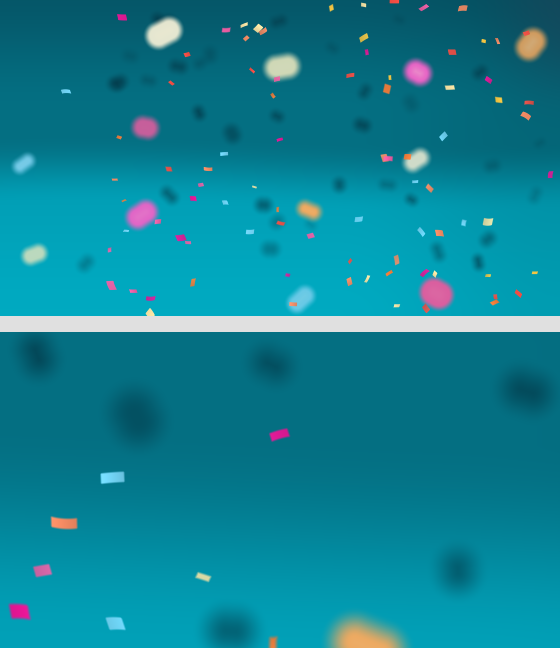
Top: the whole. Bottom: its middle third, enlarged.
Give the GLSL for this background, as a WebGL 2 fragment shader.

```glsl
#version 300 es
precision highp float;
// Confetti falling before a teal wall: a two-tone gradient, soft dark shadows,
// large out-of-focus flakes and small sharp flakes. Each layer is a loop of
// hashed, rotated and bent rounded boxes. Lengths are in canvas heights.

#define SHADOW_COUNT 34
#define BOKEH_COUNT 12
#define FLAKE_COUNT 84
#define SHADOW_SIZE 0.023
#define BOKEH_SIZE 0.056
#define FLAKE_SIZE 0.0135
#define SHADOW_BLUR 0.019
#define BOKEH_BLUR 0.015
#define FLAKE_BLUR 0.0018
#define HORIZON 0.48

uniform vec2 u_resolution;
out vec4 fragColor;

const vec3 SHADOW_COLOR = vec3(0.01, 0.20, 0.26);

const vec3 FLAKE_COLORS[8] = vec3[8](
    vec3(0.98, 0.48, 0.20), vec3(0.95, 0.30, 0.26),
    vec3(0.91, 0.08, 0.58), vec3(0.96, 0.36, 0.64),
    vec3(0.98, 0.78, 0.25), vec3(1.00, 0.90, 0.64),
    vec3(0.45, 0.83, 0.96), vec3(0.97, 0.54, 0.38));

const vec3 BOKEH_COLORS[6] = vec3[6](
    vec3(0.91, 0.90, 0.74), vec3(0.93, 0.38, 0.78),
    vec3(0.96, 0.66, 0.36), vec3(0.91, 0.91, 0.82),
    vec3(0.48, 0.81, 0.93), vec3(0.88, 0.36, 0.62));

// Four random values in 0..1 from one number
vec4 random4(float n) {
    vec4 v = fract(n * vec4(0.1031, 0.1030, 0.0973, 0.1099));
    v += dot(v, v.wzxy + 33.33);
    return fract((v.xxyz + v.yzzw) * v.zywx);
}

// Position in the frame of a turned flake
vec2 toLocal(vec2 p, float angle) {
    float c = cos(angle), s = sin(angle);
    return vec2(c * p.x + s * p.y, c * p.y - s * p.x);
}

float roundedBox(vec2 q, vec2 halfSize, float radius) {
    vec2 d = abs(q) - halfSize + radius;
    return length(max(d, 0.0)) + min(max(d.x, d.y), 0.0) - radius;
}

// Coverage of a shape whose edge fades over +-blur
float coverage(float dist, float blur) {
    float w = max(blur, 0.6 / u_resolution.y);
    return smoothstep(w, -w, dist);
}

vec3 wall(vec2 uv) {
    vec3 upper = mix(vec3(0.015, 0.435, 0.51), vec3(0.02, 0.335, 0.405),
                     smoothstep(0.65, 1.05, uv.y));
    vec3 lower = mix(vec3(0.0, 0.665, 0.755), vec3(0.005, 0.62, 0.71),
                     smoothstep(0.0, 0.45, uv.y));
    float edge = HORIZON + 0.015 * sin(uv.x * 5.0 + 0.8);
    vec3 color = mix(lower, upper, smoothstep(edge - 0.14, edge + 0.08, uv.y));
    color *= 1.0 - 0.08 * smoothstep(0.6, 1.0, uv.x);
    float corner = smoothstep(0.82, 1.05, uv.x) * smoothstep(0.55, 1.0, uv.y);
    return mix(color, vec3(0.10, 0.27, 0.35), 0.7 * corner);
}

vec3 addShadows(vec3 color, vec2 p, float aspect) {
    for (int i = 0; i < SHADOW_COUNT; i++) {
        vec4 a = random4(float(i) + 211.0), b = random4(float(i) + 307.0);
        vec2 center = vec2(pow(a.x, 0.75) * aspect, 0.1 + 0.85 * pow(a.y, 0.8));
        vec2 halfSize = SHADOW_SIZE * mix(0.5, 1.2, a.z) * vec2(1.0, mix(0.5, 0.85, a.w));
        vec2 q = toLocal(p - center, b.x * 3.14);
        float dist = roundedBox(q, halfSize, halfSize.y);
        color = mix(color, SHADOW_COLOR, mix(0.2, 0.7, b.y) * coverage(dist, SHADOW_BLUR));
    }
    return color;
}

vec3 addBokeh(vec3 color, vec2 p, float aspect) {
    for (int i = 0; i < BOKEH_COUNT; i++) {
        vec4 a = random4(float(i) + 47.0), b = random4(float(i) + 83.0);
        // Low-discrepancy steps keep the large flakes apart
        vec2 spread = fract(vec2(0.48, 0.77) + float(i) * vec2(0.7549, 0.5698));
        spread = mix(vec2(0.04), vec2(0.96), spread);
        vec2 center = (spread + 0.08 * (a.xy - 0.5)) * vec2(aspect, 1.0);
        vec2 halfSize = BOKEH_SIZE * mix(0.55, 1.1, a.z) * vec2(1.0, mix(0.55, 0.88, a.w));
        vec2 q = toLocal(p - center, (b.x - 0.4) * 1.6);
        float dist = roundedBox(q, halfSize, halfSize.y * 0.98);
        vec3 tint = BOKEH_COLORS[i % 6];
        // Paler heart
        tint = mix(tint, vec3(0.98, 0.94, 0.84), 0.35 * b.z * coverage(dist + 0.025, 0.02));
        color = mix(color, tint, mix(0.8, 1.0, b.y) * coverage(dist, BOKEH_BLUR * mix(0.7, 1.1, b.w)));
    }
    return color;
}

vec3 addFlakes(vec3 color, vec2 p, float aspect) {
    for (int i = 0; i < FLAKE_COUNT; i++) {
        vec4 a = random4(float(i) + 503.0), b = random4(float(i) + 701.0);
        vec4 c = random4(float(i) + 907.0);
        // Denser right of the middle
        vec2 center = vec2(mix(pow(a.x, 0.75), 0.6, 0.3 * c.w) * aspect, a.y);
        vec2 halfSize = FLAKE_SIZE * mix(0.5, 1.15, a.z) * vec2(1.0, mix(0.35, 0.8, a.w));
        float turn = 2.0 * b.x - 1.0;
        vec2 q = toLocal(p - center, 1.7 * turn * abs(turn));
        q.x += (b.y - 0.5) * 0.7 * q.y;
        q.y += (b.z - 0.5) * 20.0 * q.x * q.x;
        float dist = roundedBox(q, halfSize, halfSize.y * 0.25);
        vec3 tint = FLAKE_COLORS[int(b.w * 7.99)];
        tint *= 1.0 + 0.2 * (c.x - 0.5) * q.x / halfSize.x;
        color = mix(color, tint, mix(0.85, 1.0, c.y) * coverage(dist, FLAKE_BLUR * mix(0.6, 1.8, c.z * c.z)));
    }
    return color;
}

void main() {
    vec2 uv = gl_FragCoord.xy / u_resolution;
    float aspect = u_resolution.x / u_resolution.y;
    vec2 p = uv * vec2(aspect, 1.0);
    vec3 color = addShadows(wall(uv), p, aspect);
    color = addBokeh(color, p, aspect);
    color = addFlakes(color, p, aspect);
    fragColor = vec4(clamp(color, 0.0, 1.0), 1.0);
}
```
